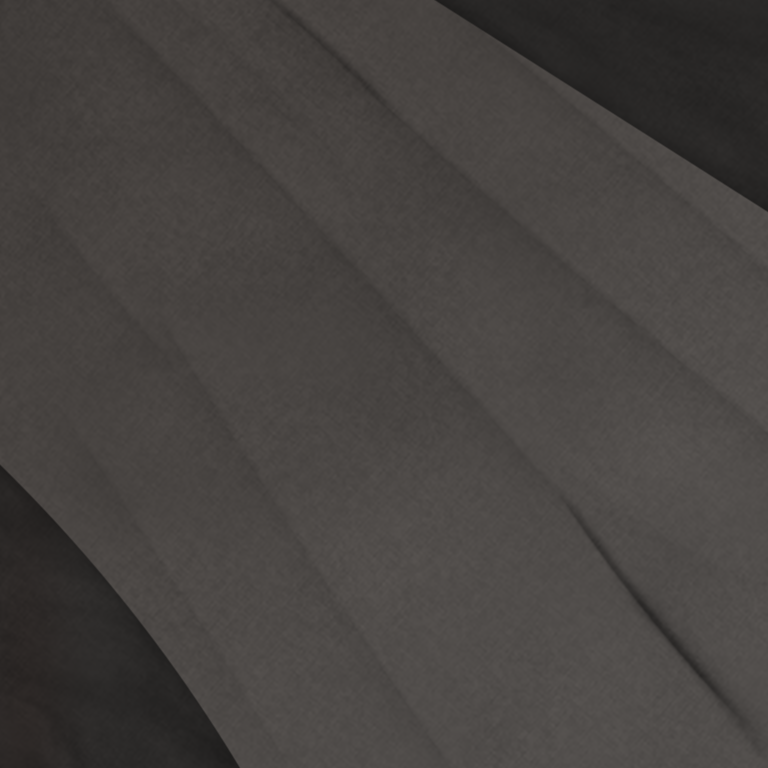
Give the GLSL for this texture, as a Shadertoy shader.

```glsl
float hash(vec2 p) {
    vec3 q = fract(vec3(p.xyx) * 0.1031);
    q += dot(q, q.yzx + 33.33);
    return fract((q.x + q.y) * q.z);
}

float valueNoise(vec2 p) {
    vec2 cell = floor(p), f = fract(p);
    f = f * f * (3.0 - 2.0 * f);
    return mix(mix(hash(cell), hash(cell + vec2(1, 0)), f.x),
               mix(hash(cell + vec2(0, 1)), hash(cell + vec2(1, 1)), f.x), f.y);
}

float fbm(vec2 p) {
    float sum = 0.0, amplitude = 0.5;
    for (int i = 0; i < 4; i++) {
        sum += amplitude * valueNoise(p);
        p = mat2(0.8, 0.6, -0.6, 0.8) * p * 2.03 + 7.1;
        amplitude *= 0.5;
    }
    return sum;
}

// x: signed distance to a bowed line, positive on its upper right; y: position along it
vec2 bowedLine(vec2 p, vec2 a, vec2 b, float bow) {
    vec2 axis = b - a;
    float len = length(axis);
    vec2 dir = axis / len;
    float t = dot(p - a, dir) / len;
    float side = dot(p - a, vec2(-dir.y, dir.x));
    return vec2(side - bow * 4.0 * t * (1.0 - t), t);
}

float spanFade(float t, float fade) {
    return smoothstep(-fade, fade, t) * (1.0 - smoothstep(1.0 - fade, 1.0 + fade, t));
}

// Soft shadow below the line, crisp rise to a faint highlight above it
float fold(vec2 p, vec2 a, vec2 b, float bow, float width, float fade) {
    vec2 line = bowedLine(p, a, b, bow);
    float d = line.x;
    float shadow = exp(-abs(d) / (d < 0.0 ? width : width * 0.13));
    float light = smoothstep(0.0, width * 0.35, d) * exp(-max(d, 0.0) / (width * 1.5));
    return (0.42 * light - shadow) * spanFade(line.y, fade);
}

// Dark slit with a crisp lower rim and a softer upper side
float crease(vec2 p, vec2 a, vec2 b, float bow, float width) {
    vec2 line = bowedLine(p, a, b, bow);
    float d = line.x / (line.x < 0.0 ? width * 0.6 : width * 1.5);
    return exp(-d * d) * spanFade(line.y, 0.2);
}

float blob(vec2 p, vec2 center, vec2 radius) {
    vec2 q = (p - center) / radius;
    return exp(-dot(q, q));
}

// Thread grain running with and across the drape, in uneven patches
float weave(vec2 p) {
    vec2 q = mat2(0.76, 0.65, -0.65, 0.76) * p;
    float threads = valueNoise(q * vec2(330.0, 70.0)) + valueNoise(q * vec2(80.0, 300.0));
    float grain = threads * 0.5 + 0.6 * valueNoise(p * 250.0) - 0.8;
    return grain * (0.65 + 0.7 * valueNoise(p * 9.0));
}

float foldShading(vec2 p) {
    float s = 0.0;
    s += 0.027 * fold(p, vec2(0.125, 1.01), vec2(0.75, 0.33), 0.005, 0.032, 0.10);
    s += 0.031 * fold(p, vec2(0.34, 1.01), vec2(1.03, 0.41), -0.008, 0.030, 0.06);
    s += 0.024 * fold(p, vec2(0.59, 0.99), vec2(1.03, 0.62), 0.002, 0.024, 0.10);
    s += 0.021 * fold(p, vec2(0.215, 0.575), vec2(0.60, -0.02), -0.006, 0.026, 0.08);
    s += 0.019 * fold(p, vec2(0.05, 0.74), vec2(0.22, 0.53), -0.004, 0.028, 0.20);
    s += 0.016 * fold(p, vec2(0.09, 0.45), vec2(0.37, 0.01), 0.003, 0.026, 0.15);
    s += 0.010 * fold(p, vec2(0.20, 1.02), vec2(0.48, 0.75), 0.008, 0.028, 0.20);
    s += 0.010 * fold(p, vec2(0.70, 0.42), vec2(0.98, 0.24), -0.015, 0.040, 0.20);
    return s;
}

vec3 clothColor(vec2 p) {
    float slope = smoothstep(-0.8, 0.8, p.x - p.y);
    float tone = mix(0.260, 0.308, slope) + foldShading(p);
    // Broad undulations of the fabric
    tone -= 0.016 * blob(p, vec2(0.52, 0.47), vec2(0.16, 0.09));
    tone -= 0.016 * blob(p, vec2(0.60, 0.73), vec2(0.10, 0.07));
    tone -= 0.018 * blob(p, vec2(0.03, 0.92), vec2(0.11, 0.22));
    tone += 0.009 * blob(p, vec2(0.55, 0.30), vec2(0.16, 0.12));
    tone += 0.009 * blob(p, vec2(0.88, 0.40), vec2(0.15, 0.10));
    tone += 0.008 * blob(p, vec2(0.20, 0.66), vec2(0.10, 0.12));
    tone += 0.030 * (fbm(p * 8.0) - 0.47);
    tone += 0.028 * weave(p);
    // Dark slits where the folds open
    tone -= 0.060 * crease(p, vec2(0.36, 0.995), vec2(0.50, 0.865), 0.002, 0.005);
    tone -= 0.095 * crease(p, vec2(0.745, 0.335), vec2(0.945, 0.085), -0.006, 0.005);
    tone -= 0.050 * crease(p, vec2(0.82, 0.225), vec2(1.0, 0.01), 0.004, 0.014);
    vec3 warm = vec3(1.04, 0.975, 0.935), cool = vec3(1.03, 0.985, 0.955);
    return tone * mix(warm, cool, slope);
}

vec3 backdropColor(vec2 p) {
    vec2 q = mat2(0.87, 0.5, -0.5, 0.87) * p;
    float wrinkles = fbm(q * vec2(8.0, 24.0) + 2.0 * fbm(p * 6.0));
    float tone = 0.160 + 0.060 * (wrinkles - 0.47) + 0.016 * weave(p);
    float leftPart = 1.0 - step(0.5, p.x);
    float brown = leftPart * blob(p, vec2(0.03, 0.08), vec2(0.06, 0.30));
    tone += leftPart * 0.014 * blob(p, vec2(0.12, 0.16), vec2(0.07, 0.16));
    return tone * mix(vec3(1.03, 0.99, 0.965), vec3(1.04, 0.93, 0.89), brown);
}

void mainImage(out vec4 fragColor, in vec2 fragCoord) {
    vec2 p = fragCoord / iResolution.xy;
    float blur = max(0.0015, 0.75 / iResolution.y);

    // Inside distance of the draped band
    float upper = -bowedLine(p, vec2(0.566, 1.0), vec2(1.0, 0.724), 0.0).x;
    float lower = bowedLine(p, vec2(0.0, 0.395), vec2(0.3125, 0.0), 0.016).x;
    float inside = min(upper, lower);

    // Contact shadow outside, thin hem light inside
    vec3 backdrop = backdropColor(p) * (1.0 - 0.22 * exp(min(inside, 0.0) / 0.018));
    vec3 cloth = clothColor(p) + 0.006 * exp(-max(inside, 0.0) / 0.012);
    fragColor = vec4(mix(backdrop, cloth, smoothstep(-blur, blur, inside)), 1.0);
}
```
